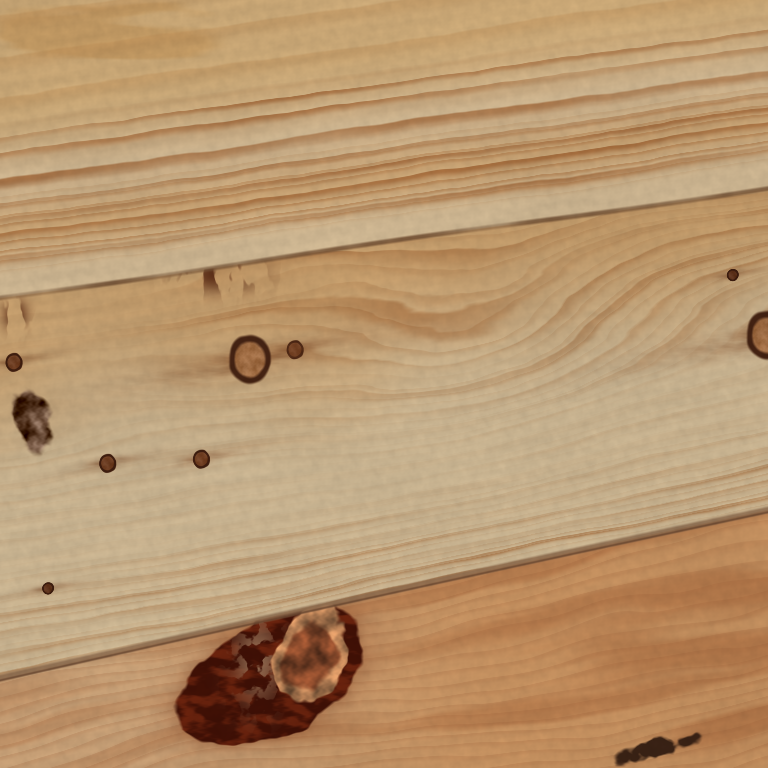
A WebGL 1 fragment shader for this texture:

```glsl
precision highp float;
uniform vec2 u_resolution;

// Layered sines, roughly -1 to 1
float waves(vec2 p) {
  float sum = 0., amp = .5;
  for (int i = 0; i < 5; i++) {
    p = mat2(.8, .6, -.6, .8) * p * 1.6 + 1.3;
    sum += amp * sin(p.x + 1.6 * sin(p.y));
    amp *= .6;
  }
  return sum;
}

// Growth ring: slow darkening, then a crisp edge
float ring(float g) {
  float f = fract(g);
  return (.35 * f + .65 * smoothstep(.5, .88, f)) * smoothstep(1., .93, f);
}

float spot(vec2 q, vec2 size) {
  q /= size;
  return exp(-dot(q, q));
}

// Bends the grain around a knot
float detour(vec2 q, float r) {
  q.x *= .5;
  return -q.y * r * r / (dot(q, q) + r * r);
}

vec2 turn(vec2 p, float a) {
  return mat2(cos(a), -sin(a), sin(a), cos(a)) * p;
}

vec3 topPlank(vec2 p, float v) {
  float g = v + .004 * waves(vec2(p.x * 4., v * 9.)) + .0012 * waves(vec2(p.x * 26., v * 30.));
  float band = smoothstep(.025, .06, g) * smoothstep(.23, .205, g);
  vec3 wood = mix(vec3(.79, .70, .56), vec3(.78, .65, .46), smoothstep(.14, .25, g));
  wood = mix(wood, vec3(.76, .59, .38), .55 * spot(vec2(g - .085, 0), vec2(.035, 1)));
  float strength = .6 + .3 * waves(vec2(p.x * 3., g * 40.));
  wood = mix(wood, vec3(.60, .37, .19), ring(g * 39. + .9 + .25 * sin(g * 60.)) * band * strength);
  wood = mix(wood, vec3(.64, .42, .23), .5 * band * ring(g * 83.) * smoothstep(.16, .08, g));
  // Broad faint figure above the band
  float figure = spot(p - vec2(.14, .955) + .02 * waves(p * vec2(5, 30)), vec2(.16, .035));
  wood = mix(wood, vec3(.72, .54, .31), .5 * smoothstep(.3, .5, figure));
  return mix(wood, vec3(.70, .51, .30), .35 * ring(g * 19.) * smoothstep(.21, .26, g));
}

vec3 middlePlank(vec2 p, float v) {
  float bend = detour(p - vec2(.324, .531), .075) + detour(p - vec2(1, .5625), .11)
    + detour(p - vec2(.043, .453), .07) + detour(p - vec2(.29, .65), .08);
  float g = v + 1.7 * bend + .13 * spot(vec2(p.x - .62, v - .6), vec2(.2, .3));
  g += .02 * waves(vec2(p.x * 2.5, v * 4.)) + .003 * waves(vec2(p.x * 20., v * 24.));
  vec3 wood = mix(vec3(.78, .70, .565), vec3(.76, .61, .42), smoothstep(.4, 1., v + .08 * waves(p * 5.)));
  float strength = .12 + .5 * smoothstep(.4, .75, v) * smoothstep(.1, .4, p.x) + .45 * smoothstep(.3, .06, v);
  strength *= .8 + .6 * waves(vec2(p.x * 4., g * 25.));
  return mix(wood, vec3(.62, .41, .23), strength * (.75 * ring(g * 19.) + .35 * ring(g * 47.)));
}

vec3 bottomPlank(vec2 p, float v) {
  float g = v - detour(p - vec2(.35, .108), .14) + .02 * waves(vec2(p.x * 4., v * 9.));
  vec3 wood = mix(vec3(.77, .62, .46), vec3(.76, .56, .37), smoothstep(.15, .7, p.x));
  float streak = smoothstep(-.2, .7, waves(vec2(p.x * 3., g * 24.)));
  wood = mix(wood, vec3(.65, .41, .24), streak * (.25 + .4 * p.x));
  return mix(wood, vec3(.60, .36, .21), .2 * ring(g * 48.));
}

// Round knot with a thin dark rim and a tail along the grain
vec3 knot(vec3 wood, vec2 q, float r, vec3 heart) {
  float d = length(q * vec2(1, .9)) / r + .1 * waves(q / r * .7 + r * 300.);
  float tail = exp(-pow((q.y - .2 * q.x) / r, 2.) * 2. - abs(q.x) / r * .3);
  wood = mix(wood, vec3(.47, .27, .14), .6 * tail * (.8 + .5 * waves(q * vec2(30, 150))));
  wood = mix(wood, heart + .06 * waves(q * 130.), smoothstep(1.1, .95, d));
  return mix(wood, vec3(.22, .10, .05), .9 * smoothstep(.23, .06, abs(d - .92)));
}

// Large resin knot: red crust around a paler core
vec3 resinKnot(vec3 wood, vec2 p) {
  float rough = waves(p * 32.);
  float d = length(turn(p - vec2(.35, .113), .56) / vec2(.137, .077)) + .06 * rough;
  d += 8. * max(.05 - p.y, 0.);
  wood = mix(wood, vec3(.55, .32, .19), .45 * exp(-max(d - 1., 0.) * 6.));
  vec3 crust = mix(vec3(.24, .06, .02), vec3(.40, .13, .05), smoothstep(-.3, .7, waves(p * vec2(40, 90))));
  float flakes = spot(p - vec2(.335, .14), vec2(.03, .055)) * smoothstep(0., .4, waves(p * 75.));
  crust = mix(crust, vec3(.55, .40, .30), flakes);
  float core = length(turn(p - vec2(.405, .146), -.3) / vec2(.043, .065)) + .18 * rough;
  vec3 heart = mix(vec3(.54, .29, .17), vec3(.73, .51, .34), smoothstep(.65, .8, core));
  heart *= .9 + .35 * waves(p * 60.);
  crust = mix(crust, heart, smoothstep(1.05, .97, core));
  return mix(wood, crust, smoothstep(1.02, .97, d));
}

void main() {
  vec2 p = gl_FragCoord.xy / u_resolution;
  float upper = p.y - .612 - .143 * p.x + .0015 * sin(p.x * 9.);
  float lower = p.y - .117 - .219 * p.x - .002 * sin(p.x * 3.14);

  // Middle plank with its knots
  vec3 wood = middlePlank(p, lower / (.495 - .076 * p.x));
  for (int i = 0; i < 4; i++) {
    float k = float(i);
    wood = knot(wood, p - vec2(.018 + .122 * k, .529 + k * (.0685 * k - .2)), .0105, vec3(.42, .23, .12));
  }
  for (int i = 0; i < 2; i++) {
    float k = float(i);
    wood = knot(wood, p - mix(vec2(.0625, .234), vec2(.954, .642), k), .007, vec3(.35, .18, .09));
    wood = knot(wood, p - mix(vec2(.324, .531), vec2(.998, .5625), k), .026, vec3(.62, .42, .26));
  }
  float bark = spot(turn(p - vec2(.042, .453), .4), vec2(.024, .042)) * (1. + .5 * waves(p * 50.));
  wood = mix(wood, vec3(.36, .24, .16) + .25 * waves(p * 70.), smoothstep(.25, .5, bark));
  float stub = spot(p - vec2(.285, .642), vec2(.05, .022)) + spot(p - vec2(.02, .59), vec2(.016, .02));
  wood = mix(wood, vec3(.36, .18, .09), stub * smoothstep(-.1, .3, waves(p * vec2(70, 30))));

  // Neighbouring planks
  vec3 base = resinKnot(bottomPlank(p, lower), p);
  vec2 q = turn(p - vec2(.855, .024), .27);
  float crack = spot(q + .005 * waves(p * 40.), vec2(.055, .011)) * (1. + .6 * waves(p * 55.));
  base = mix(base, vec3(.22, .13, .08), smoothstep(.3, .6, crack));
  wood = mix(base, wood, smoothstep(-.0015, .0015, lower));
  wood = mix(wood, topPlank(p, upper), smoothstep(-.0015, .0015, upper));

  // Seams
  float wear = .7 + .3 * waves(vec2(p.x * 14., 2));
  wood = mix(wood, vec3(.45, .32, .21), wear * smoothstep(.005, .001, abs(upper)));
  wood = mix(wood, vec3(.52, .39, .28), .8 * smoothstep(.0065, .002, abs(lower)));
  wood = mix(wood, vec3(.36, .23, .15), .6 * smoothstep(.0025, 0., abs(lower + .003)));

  // Fine fibre and mottling
  wood *= 1. + .02 * waves(vec2(p.x * 12., upper * 110.)) + .025 * waves(p * 110.) + .02 * waves(p * 4.);
  gl_FragColor = vec4(wood, 1);
}
```
